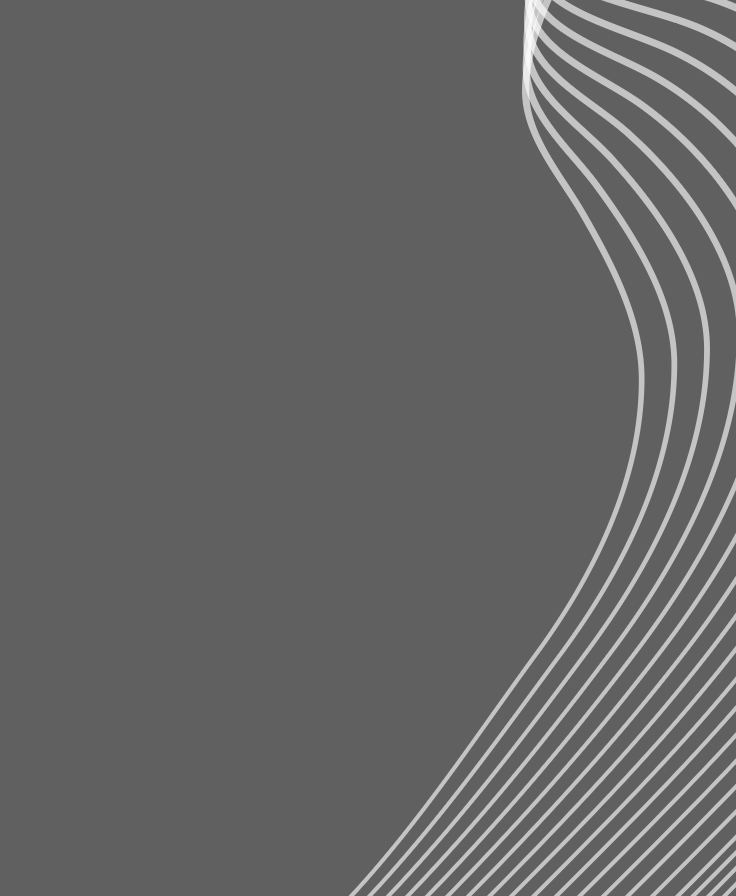
Reproduce this background procedurally as a WebGL 2 fragment shader.

```glsl
#version 300 es
precision highp float;

uniform vec2 u_resolution;
out vec4 outColor;

#define CANVAS_HEIGHT 768.0
#define STRANDS 20
#define EVEN_STRANDS 15.0
#define TIGHT_SPACING 0.6
#define FAN_SPREAD 0.22
#define HALF_WIDTH_TOP 3.1
#define HALF_WIDTH_BOTTOM 1.75
#define LINE_ALPHA 0.63
#define BACKGROUND vec3(0.376)
#define LINE_COLOR vec3(1.0)

struct Knot {
    vec2 place;
    vec2 heading;
};

// Knot of the first strand (xy) plus a step per strand (zw), y down
Knot knot(vec4 place, vec4 heading, float strand) {
    return Knot(place.xy + strand * place.zw, heading.xy + strand * heading.zw);
}

// Move on to the next span when y lies below the current one
void advance(inout Knot a, inout Knot b, Knot next, float y) {
    if (y >= b.place.y) {
        a = b;
        b = next;
    }
}

// Distance to a strand, from the span that crosses the height of p
float strandDistance(vec2 p, float strand) {
    const vec4 DOWN = vec4(0.0, 1.0, 0.0, 0.0);
    Knot a = knot(vec4(474.0, -10.0, 1.0, -20.0), vec4(-0.4, 0.85, 0.0, 0.0), strand);
    Knot b = knot(vec4(450.5, 78.0, 0.6, -20.0), DOWN, strand);
    Knot bend = knot(vec4(500.0, 184.0, 12.5, -23.5), vec4(0.5, 0.87, 0.08, -0.07), strand);
    Knot crest = knot(vec4(550.0, 325.0, 28.0, -13.0), DOWN, strand);
    Knot slope = knot(vec4(460.0, 560.0, 21.0, 0.0), vec4(-0.6, 0.82, -0.003, -0.003), strand);
    Knot foot = knot(vec4(280.0, 790.0, 15.3, 0.0), vec4(-0.72, 0.72, 0.0, 0.0), strand);
    foot.place.x += FAN_SPREAD * strand * strand;

    advance(a, b, bend, p.y);
    advance(a, b, crest, p.y);
    advance(a, b, slope, p.y);
    advance(a, b, foot, p.y);

    // Cubic through both knots: start + t * (c1 + t * (c2 + t * c3))
    vec2 chord = b.place - a.place;
    float reach = length(chord);
    vec2 c1 = a.heading * reach;
    vec2 end = b.heading * reach;
    vec2 c2 = 3.0 * chord - 2.0 * c1 - end;
    vec2 c3 = c1 + end - 2.0 * chord;

    // Newton steps for the curve parameter at this height
    float rise = p.y - a.place.y;
    float t = rise / chord.y;
    for (int n = 0; n < 3; n++) {
        float error = t * (c1.y + t * (c2.y + t * c3.y)) - rise;
        float rate = c1.y + t * (2.0 * c2.y + 3.0 * t * c3.y);
        t = clamp(t - error / max(rate, 1.0), 0.0, 1.0);
    }
    vec2 offset = p - a.place - t * (c1 + t * (c2 + t * c3));
    vec2 along = normalize(c1 + t * (2.0 * c2 + 3.0 * t * c3));
    float gap = abs(offset.x * along.y - offset.y * along.x);
    return max(gap, min(a.place.x, b.place.x) - p.x - 4.0);
}

void main() {
    float pixel = CANVAS_HEIGHT / u_resolution.y;
    vec2 p = vec2(gl_FragCoord.x, u_resolution.y - gl_FragCoord.y) * pixel;
    float halfWidth = mix(HALF_WIDTH_TOP, HALF_WIDTH_BOTTOM,
                          smoothstep(0.0, 0.85, p.y / CANVAS_HEIGHT));

    // The plain area left of the bundle needs no strands
    float leftEdge = min(440.0, 290.0 + 0.77 * (CANVAS_HEIGHT - p.y));
    int count = p.x < leftEdge ? 0 : STRANDS;

    // Translucent strands brighten where they overlap
    float veil = 1.0;
    for (int i = 0; i < count; i++) {
        float index = float(i);
        float strand = min(index, EVEN_STRANDS)
                     + max(index - EVEN_STRANDS, 0.0) * TIGHT_SPACING;
        float edge = (halfWidth - strandDistance(p, strand)) / pixel;
        veil *= 1.0 - LINE_ALPHA * clamp(edge + 0.5, 0.0, 1.0);
    }
    outColor = vec4(mix(LINE_COLOR, BACKGROUND, veil), 1.0);
}
```
